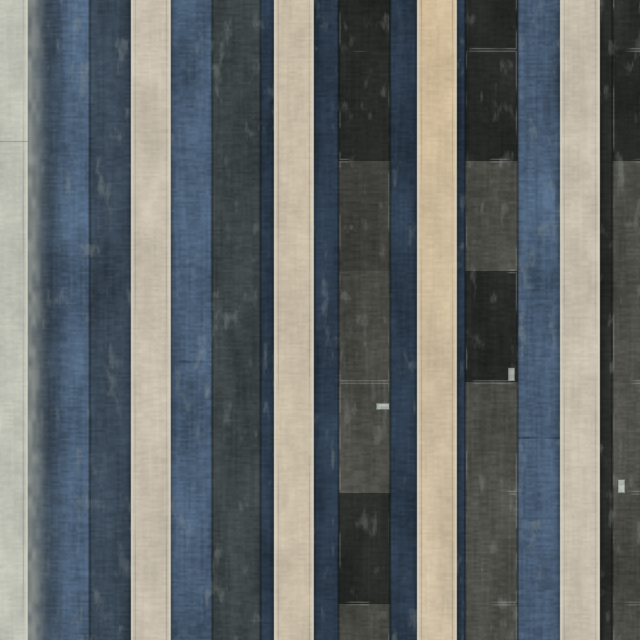
Write a WebGL 2 fragment shader that draws this texture.

```glsl
#version 300 es
precision highp float;

uniform vec2 u_resolution;
out vec4 fragColor;

// Layout, in canvas widths
const float PERIOD = 0.2235;
const float FIRST_CENTRE = 0.0122;
const float CREAM_WIDTH = 0.0625;
const float GAP_WIDTH = PERIOD - CREAM_WIDTH;
const float BLOCK_HEIGHT = 0.173;
const float BLOCK_START = 0.057;
const float EDGE_SOFTNESS = 0.0014;
const int LAST_GAP = 4;

// Wear
const float WEAVE = 0.16;
const float MOTTLE = 0.40;
const float SCUFF = 0.16;
const float SHADOW = 0.38;

// Colours
const vec3 CREAM = vec3(0.77, 0.735, 0.67);
const vec3 COOL_CREAM = vec3(0.74, 0.745, 0.70);
const vec3 WARM_CREAM = vec3(0.81, 0.73, 0.60);
const vec3 HIGHLIGHT = vec3(0.84, 0.83, 0.77);
const vec3 BLUE = vec3(0.29, 0.365, 0.45);
const vec3 SLATE = vec3(0.225, 0.275, 0.325);
const vec3 NAVY = vec3(0.18, 0.235, 0.295);
const vec3 GREY = vec3(0.235, 0.265, 0.27);
const vec3 SOOT = vec3(0.16, 0.17, 0.16);
const vec3 CHARCOAL = vec3(0.285, 0.285, 0.265);
const vec3 CHALK = vec3(0.56, 0.58, 0.56);

// Two seams and three bands for each gap
const vec2 SEAMS[5] = vec2[5](vec2(0.30, 0.60), vec2(0.40, 0.87),
  vec2(0.24, 0.74), vec2(0.08, 0.59), vec2(0.12, 0.80));
const vec3 BANDS[15] = vec3[15](SLATE, BLUE, SLATE, BLUE, GREY, NAVY,
  NAVY, SOOT, NAVY, NAVY, SOOT, BLUE, SOOT, SOOT, SOOT);
// Pale tab inside one block of each of the last three gaps
const vec2 TABS[3] = vec2[3](vec2(0.86, 0.78), vec2(0.88, 0.07), vec2(0.13, 0.06));

float hash(vec2 p) {
  vec3 q = fract(vec3(p.xyx) * 0.1031);
  q += dot(q, q.yzx + 33.33);
  return fract((q.x + q.y) * q.z);
}

float noise(vec2 p) {
  vec2 i = floor(p), f = fract(p);
  f = f * f * (3.0 - 2.0 * f);
  return mix(mix(hash(i), hash(i + vec2(1, 0)), f.x),
             mix(hash(i + vec2(0, 1)), hash(i + vec2(1, 1)), f.x), f.y);
}

float fbm(vec2 p) {
  float sum = 0.0, amp = 0.5;
  for (int i = 0; i < 4; i++) {
    sum += amp * noise(p);
    p = p * 2.03 + 17.1;
    amp *= 0.5;
  }
  return sum;
}

float line(float dist, float halfWidth, float soft) {
  return 1.0 - smoothstep(halfWidth - soft, halfWidth + soft, abs(dist));
}

// Crossed fine threads, centred on zero
float weave(vec2 p) {
  return noise(p * vec2(70, 300)) + 0.7 * noise(p * vec2(260, 18)) + 0.6 * noise(p * 240.0) - 1.15;
}

vec3 creamStripe(vec2 p, float index, float d, float soft) {
  vec3 col = mix(CREAM, COOL_CREAM, line(index, 0.5, 0.1));
  float warmth = line(index - 3.0, 0.5, 0.1) * (0.5 + 0.5 * p.y) + 0.25 * line(index - 2.0, 0.5, 0.1);
  col = mix(col, WARM_CREAM, warmth);
  col *= 1.0 + 0.16 * (fbm(p * vec2(30, 18) + index * 9.0) - 0.47) + 0.05 * weave(p);
  col = mix(col, HIGHLIGHT, 0.6 * smoothstep(-0.005, -0.002, d));
  col *= 1.0 - 0.16 * line(d + 0.007, 0.0008, soft) * noise(p * vec2(3, 9) + index);
  return col * (1.0 - 0.2 * line(index, 0.5, 0.1) * line(p.y - 0.779, 0.0008, soft));
}

// Stacked patches with broken chalk outlines and a small tab
vec3 patchwork(vec2 p, float across, int gap, float bandWidth, float soft) {
  float level = (p.y - BLOCK_START) / BLOCK_HEIGHT;
  int row = int(floor(level));
  vec2 b = vec2(across, fract(level));
  bool dark = row >= 4 || row == 2 * gap - 4;
  vec3 col = (dark ? SOOT : CHARCOAL) * (0.9 + 0.2 * hash(vec2(gap, row) + 5.0));
  vec2 inset = min(b, 1.0 - b) * vec2(bandWidth, BLOCK_HEIGHT);
  float broken = smoothstep(0.5, 0.75, noise(p * 32.0 + float(gap)));
  col = mix(col, CHALK, 0.5 * broken * line(min(inset.x, inset.y) - 0.002, 0.001, soft));
  if (row == 1 + (gap & 1)) {
    vec2 size = gap == 2 ? vec2(0.010, 0.0045) : vec2(0.005, 0.010);
    vec2 q = abs(b - TABS[gap - 2]) * vec2(bandWidth, BLOCK_HEIGHT) - size;
    col = mix(col, CHALK * 1.15, 1.0 - smoothstep(-soft, soft, max(q.x, q.y)));
  }
  return col;
}

vec3 darkGap(vec2 p, int gap, float u, float d, float soft) {
  vec2 s = SEAMS[gap];
  float su = soft / GAP_WIDTH;
  vec3 middle = BANDS[gap * 3 + 1];
  if (gap >= 2) middle = patchwork(p, (u - s.x) / (s.y - s.x), gap, (s.y - s.x) * GAP_WIDTH, soft);
  float seamBlur = gap == 0 ? 0.12 : su;
  vec3 col = mix(BANDS[gap * 3], middle, smoothstep(s.x - seamBlur, s.x + seamBlur, u));
  col = mix(col, BANDS[gap * 3 + 2], smoothstep(s.y - su, s.y + su, u));

  // Seams, cross joints and shadows beside the cream
  float seam = max(gap == 0 ? 0.0 : line(u - s.x, 0.012, su), line(u - s.y, 0.012, su));
  float joint = gap == 1 ? line(p.y - 0.435, 0.002, soft) * step(u, s.x)
    : gap == 3 ? line(p.y - 0.316, 0.0015, soft) * step(s.y, u) : 0.0;
  col *= 1.0 - 0.28 * seam - 0.35 * joint * noise(p * 90.0);
  col *= 1.0 - SHADOW * exp(-max(d, 0.0) / 0.004);

  // Mottling, threads and pale scuffs
  col *= 1.0 + MOTTLE * 1.3 * (fbm(p * vec2(24, 9) + float(gap) * 13.0) - 0.47) + WEAVE * weave(p);
  float scuff = smoothstep(0.58, 0.82, fbm(p * vec2(65, 28) + float(gap) * 7.0));
  col = mix(col, CHALK, SCUFF * 2.0 * scuff);
  float fade = gap == 0 ? 1.0 - smoothstep(0.02, 0.22, u) : 0.0;
  return mix(col, CHALK, fade * (0.55 + 0.45 * noise(p * vec2(150, 60))));
}

void main() {
  vec2 p = gl_FragCoord.xy / u_resolution;
  float soft = max(EDGE_SOFTNESS, 0.7 / u_resolution.x);
  float cell = (p.x - FIRST_CENTRE) / PERIOD;
  float index = floor(cell + 0.5);
  float d = abs(cell - index) * PERIOD - 0.5 * CREAM_WIDTH;
  int gap = clamp(int(floor(cell)), 0, LAST_GAP);
  float u = ((cell - float(gap)) * PERIOD - 0.5 * CREAM_WIDTH) / GAP_WIDTH;
  vec3 col = mix(creamStripe(p, index, d, soft), darkGap(p, gap, u, d, soft), smoothstep(-soft, soft, d));
  fragColor = vec4(col, 1.0);
}
```
